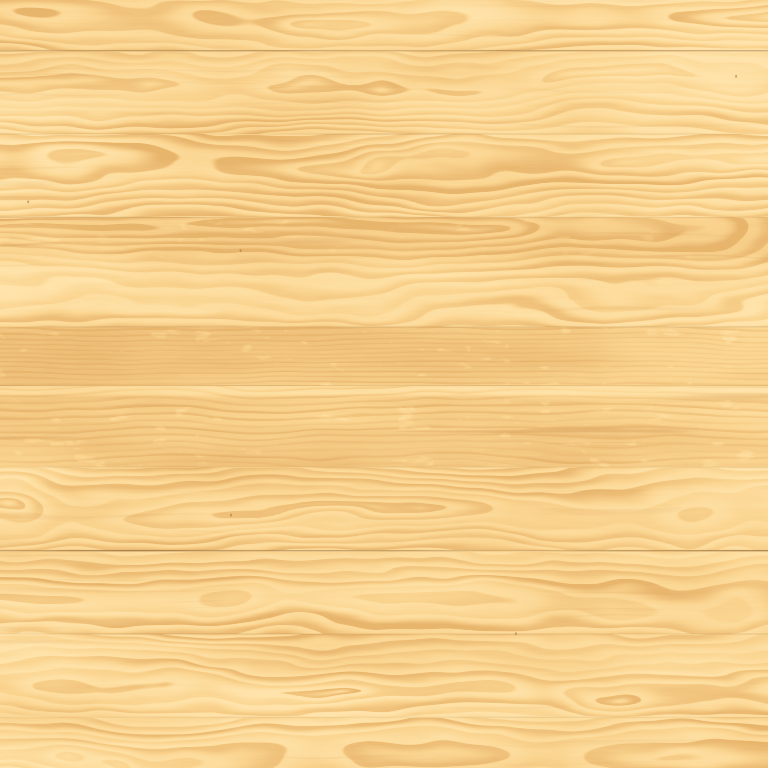
This texture is drawn by a WebGL 2 fragment shader. Its source:

```glsl
#version 300 es
precision highp float;

uniform vec2 u_resolution;
out vec4 fragColor;

float hash(vec2 p) {
    return fract(sin(dot(p, vec2(127.1, 311.7))) * 43758.5453);
}

float noise(vec2 p) {
    vec2 i = floor(p), f = fract(p);
    f = f * f * (3.0 - 2.0 * f);
    return mix(mix(hash(i), hash(i + vec2(1, 0)), f.x),
               mix(hash(i + vec2(0, 1)), hash(i + vec2(1, 1)), f.x), f.y);
}

float fbm(vec2 p) {
    return 0.57 * noise(p) + 0.28 * noise(p * 2.1 + 7.3) + 0.15 * noise(p * 4.3 + 19.1);
}

// Distance from the tree's core: the cut depth drifts along the plank,
// which opens the rings into long arches and ovals.
float ringField(vec2 uv, float across, float plank, float heart) {
    float core = mix((hash(vec2(plank, 3.7)) - 0.5) * 0.5, 1.3, heart);
    float depth = (fbm(vec2(uv.x * 3.2 + plank * 5.3, plank * 7.1)) - 0.42) * 2.4;
    float warp = (fbm(vec2(uv.x * 5.0, uv.y * 15.0) + plank * 11.0) - 0.5) * 0.95;
    warp += (noise(vec2(uv.x * 22.0, uv.y * 45.0)) - 0.5) * 0.08;
    float radius = length(vec2((across - core) * 2.1 + warp * (1.0 - 0.6 * heart), depth));
    return radius * mix(4.6, 5.5, heart) + 0.5 * noise(vec2(uv.x * 4.0, plank));
}

void main() {
    vec2 uv = gl_FragCoord.xy / u_resolution;
    float pixel = 1.0 / u_resolution.y;

    // Planks of uneven height, with the darker heartwood ones near the middle
    float plankHeight = 0.1085;
    float bend = (uv.y - 0.573) / 0.045;
    float row = (uv.y - 0.066 + 0.034 * exp(-bend * bend)) / plankHeight;
    float plank = floor(row);
    float across = fract(row) - 0.5;
    float heart = 1.0 - smoothstep(0.6, 1.8, abs(plank - 3.7));

    // Heartwood tone: half of the upper plank, all but a strip of the lower one
    float tone = heart * (plank > 4.5 ? 2.0 * smoothstep(-0.15, 0.15, across) : 1.0);
    tone *= 1.0 - 0.85 * smoothstep(0.34, 0.4, across) * step(plank, 3.5);

    // Growth rings: slow darkening, then a quick return to pale wood
    float ring = ringField(uv, across, plank, heart);
    float phase = fract(ring);
    float edge = clamp(fwidth(ring) * 1.2, 0.1, 0.5);
    float rise = mix(0.05, 0.4, heart);
    float lateWood = smoothstep(rise, 0.8, phase) * (1.0 - smoothstep(1.0 - edge, 1.0, phase));
    float ringStrength = 0.35 + 0.8 * hash(vec2(floor(ring), plank + 20.0));
    ringStrength *= 0.55 + 0.8 * noise(vec2(uv.x * 4.0, uv.y * 22.0));

    // Darkness of the wood, from pale sapwood at 0 to tan at 1
    float dark = -0.03 + 0.52 * tone + 0.08 * hash(vec2(plank, 9.2));
    dark += lateWood * ringStrength * mix(0.76, 0.34, heart);
    dark += (fbm(vec2(uv.x * 3.0, uv.y * 13.0) + 31.0) - 0.3) * 0.85;
    dark += (noise(vec2(uv.x * 7.0, uv.y * 170.0)) - 0.5) * 0.12;
    dark += (noise(vec2(uv.x * 45.0, uv.y * 420.0)) - 0.5) * 0.08;

    // Pale rubbed flecks on the heartwood
    float fleck = smoothstep(0.68, 0.84, fbm(uv * vec2(38.0, 90.0)));
    dark -= 0.25 * fleck * tone;

    vec3 color = mix(vec3(1.0, 0.892, 0.67), vec3(0.98, 0.83, 0.56), clamp(dark * 2.0, 0.0, 1.0));
    color = mix(color, vec3(0.925, 0.735, 0.455), clamp(dark * 2.0 - 1.0, 0.0, 1.25));

    // Thin reddish grain lines, broken along their length
    float grain = smoothstep(0.72, 0.95, noise(vec2(uv.x * 2.5, uv.y * 260.0 + ring * 0.8)));
    grain *= smoothstep(0.4, 0.75, noise(uv * vec2(5.0, 18.0) + 40.0));
    color = mix(color, vec3(0.8, 0.56, 0.3), grain * (0.1 + 0.25 * tone));

    // Rare specks
    vec2 cell = floor(uv * 14.0);
    vec2 speckAt = 0.2 + 0.6 * vec2(hash(cell), hash(cell + 50.0));
    float speckDist = length((fract(uv * 14.0) - speckAt) * vec2(1.0, 0.7)) / 14.0;
    float speck = 1.0 - smoothstep(0.0004, 0.0008 + pixel, speckDist);
    color = mix(color, vec3(0.65, 0.45, 0.24), 0.6 * speck * step(0.975, hash(cell + 80.0)));

    // Seams: mostly faint, every sixth one a clear gap
    float seam = floor(row + 0.5);
    float seamDist = (0.5 - abs(across)) * plankHeight;
    float seamStrength = 0.13 + 0.35 * step(mod(seam - 2.0, 6.0), 0.5);
    seamStrength *= 0.3 + 1.1 * noise(vec2(uv.x * 6.0, seam * 3.0));
    float seamLine = 1.0 - smoothstep(0.0001, 0.0005 + pixel, seamDist);
    color = mix(color, vec3(0.52, 0.34, 0.14), seamLine * seamStrength);

    fragColor = vec4(color, 1.0);
}
```
